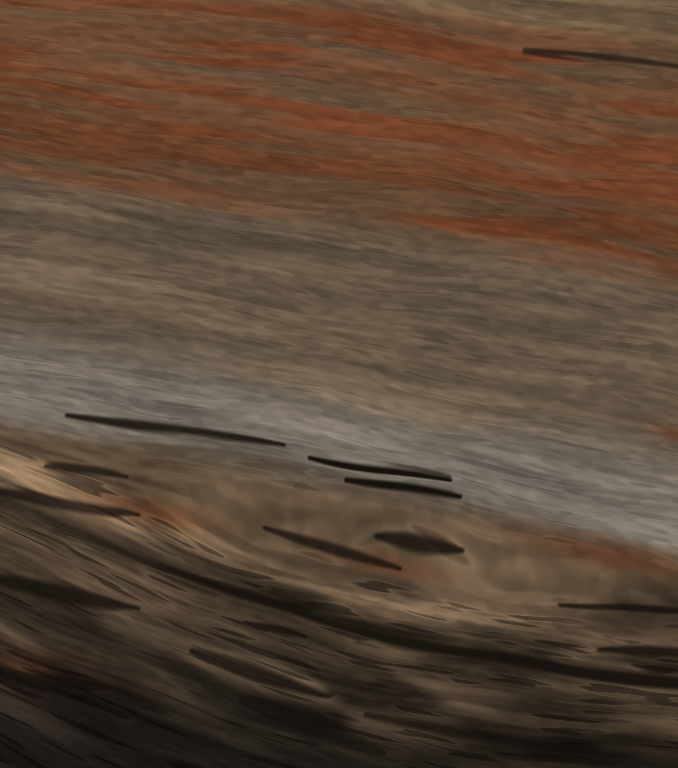
Write a WebGL 2 fragment shader that draws this texture.

```glsl
#version 300 es
precision highp float;
uniform vec2 u_resolution;
out vec4 outColor;

const vec3 TAN = vec3(0.44, 0.36, 0.27);
const vec3 ORANGE = vec3(0.43, 0.295, 0.21);
const vec3 RUST = vec3(0.39, 0.215, 0.13);
const vec3 GREY = vec3(0.405, 0.345, 0.28);
const vec3 PALE = vec3(0.475, 0.445, 0.405);
const vec3 BROWN = vec3(0.37, 0.305, 0.235);
const vec3 UMBER = vec3(0.24, 0.195, 0.15);
const vec3 CHAR = vec3(0.12, 0.11, 0.105);
const vec3 SHADOW = vec3(0.085, 0.065, 0.05);
const float GRAIN_CONTRAST = 0.55;
const float FINE_CONTRAST = 0.30;
const float RAGGED = 0.011;

float hash(vec2 c) {
  vec3 q = fract(c.xyx * vec3(0.1031, 0.1030, 0.0973));
  q += dot(q, q.yzx + 33.33);
  return fract((q.x + q.y) * q.z);
}

// Smooth cellular noise: random values blended around jittered cell points
float cells(vec2 p) {
  vec2 base = floor(p);
  float sum = 0.0, total = 0.0;
  for (int j = -1; j <= 1; j++)
    for (int i = -1; i <= 1; i++) {
      vec2 c = base + vec2(i, j);
      vec2 d = c + vec2(hash(c + 17.0), hash(c + 71.0)) - p;
      float weight = exp(-6.0 * dot(d, d));
      sum += weight * hash(c + 131.0);
      total += weight;
    }
  return sum / total;
}

// Tapered dark slit from a to b
float slit(vec2 p, vec2 a, vec2 b, float width) {
  vec2 d = b - a;
  float t = clamp(dot(p - a, d) / dot(d, d), 0.0, 1.0);
  float radius = width * (0.15 + 0.85 * sin(3.1416 * t));
  return 1.0 - smoothstep(radius * 0.35, radius + 0.004, length(p - a - d * t));
}

// Soft elongated patch following the grain
float patchAt(vec2 p, vec2 center, vec2 size) {
  vec2 d = p - center;
  d.y += 0.2 * d.x;
  d /= size;
  return exp(-dot(d, d));
}

float foldHeight(float x) {
  return 0.355 - 0.47 * x + 0.227 * x * x;
}

void main() {
  vec2 p = gl_FragCoord.xy / u_resolution.y;

  // Grain flow: straight above, bending along the fold below
  float straight = p.y + p.x * mix(0.22, 0.125, p.y);
  float bent = p.y + 0.355 - foldHeight(p.x);
  float flow = mix(bent, straight, smoothstep(0.32, 0.46, straight));
  flow += 0.004 * sin(p.x * 9.0 + flow * 14.0) + 0.002 * sin(p.x * 23.0 - flow * 31.0);
  float lower = 1.0 - smoothstep(0.38, 0.46, straight);

  float broad = cells(vec2(p.x * 3.0, flow * 24.0)) - 0.5;
  float grain = cells(vec2(p.x * 5.0 + 9.0, flow * 75.0)) - 0.5;
  float fine = cells(vec2(p.x * 17.0, flow * 210.0)) - 0.5;
  float fleck = cells(vec2(p.x * 60.0, flow * 190.0 + 40.0)) - 0.5;
  float lump = cells(vec2(p.x * 9.0, flow * 26.0 + 5.0)) - 0.5;

  // Colour bands from bottom to top
  float band = straight + 0.035 * broad + 0.02 * grain;
  vec3 color = mix(UMBER, BROWN, smoothstep(0.10, 0.38, band));
  color = mix(color, PALE, smoothstep(0.425, 0.475, band));
  color = mix(color, GREY, smoothstep(0.505, 0.61, band));
  color = mix(color, ORANGE, smoothstep(0.745, 0.81, band));
  float rustBand = smoothstep(0.775, 0.82, band) * (1.0 - smoothstep(0.84, 0.91, band));
  color = mix(color, RUST, 0.6 * rustBand);
  float upper = smoothstep(0.75, 0.82, band);
  color = mix(color, RUST, upper * 0.8 * smoothstep(0.08, 0.35, grain + 0.5 * broad));
  color = mix(color, TAN, upper * 0.6 * smoothstep(0.1, 0.4, -grain - 0.4 * broad));
  color = mix(color, TAN, smoothstep(1.035, 1.075, band));

  // Rusty stains
  float stain = patchAt(p, vec2(0.80, 0.275), vec2(0.11, 0.018));
  stain += patchAt(p, vec2(0.20, 0.333), vec2(0.08, 0.018));
  stain += patchAt(p, vec2(0.50, 0.265), vec2(0.07, 0.014));
  stain += patchAt(p, vec2(0.06, 0.115), vec2(0.10, 0.035));
  stain += patchAt(p, vec2(0.88, 0.648), vec2(0.03, 0.015));
  stain += patchAt(p, vec2(0.88, 0.435), vec2(0.03, 0.012));
  color = mix(color, RUST, 0.6 * min(stain, 1.0));

  // Charred lower left corner
  float charred = 1.0 - smoothstep(0.02, 0.30, p.y + 0.27 * p.x + 0.10 * lump);
  color = mix(color, CHAR, 0.75 * charred);

  // Grain relief
  float contrast = mix(0.7, 1.3, lower);
  color *= 1.0 + contrast * (GRAIN_CONTRAST * 0.5 * (grain + broad) + FINE_CONTRAST * fine);
  color *= 1.0 + 0.16 * fleck + lower * 0.7 * lump;
  color *= 1.0 - 0.45 * smoothstep(0.2, 0.4, fine - 0.3 * grain) * mix(0.4, 1.0, lower);

  // Main fold: lit lip above, shade beneath
  vec2 q = p + RAGGED * vec2(lump, 0.9 * grain + 0.5 * lump);
  float above = q.y - foldHeight(q.x);
  float foldWidth = 0.003 + 0.007 * smoothstep(0.15, 0.6, p.x);
  float fold = 1.0 - smoothstep(foldWidth * 0.4, foldWidth + 0.004, abs(above));
  color *= 1.0 + 0.25 * exp(-pow((above - 0.035) / 0.018, 2.0));
  color *= 1.0 - 0.35 * exp(-pow(above / 0.02, 2.0));
  float dark = fold * smoothstep(0.0, 0.28, p.x) * 0.9;

  // Slits beside the pale band
  dark = max(dark, slit(q, vec2(0.085, 0.461), vec2(0.37, 0.420), 0.007) * 0.85);
  dark = max(dark, slit(q, vec2(0.405, 0.405), vec2(0.585, 0.377), 0.005));
  dark = max(dark, slit(q, vec2(0.455, 0.375), vec2(0.60, 0.353), 0.005));
  dark = max(dark, slit(q, vec2(0.065, 0.398), vec2(0.165, 0.378), 0.004) * 0.7);
  dark = max(dark, slit(q, vec2(0.68, 0.935), vec2(0.89, 0.910), 0.004) * 0.6);
  // Hollows around the fold
  dark = max(dark, slit(q, vec2(0.49, 0.303), vec2(0.605, 0.286), 0.015) * 0.8);
  dark = max(dark, slit(q, vec2(0.345, 0.315), vec2(0.52, 0.262), 0.008) * 0.75);
  dark = max(dark, slit(q, vec2(-0.03, 0.368), vec2(0.18, 0.330), 0.009) * 0.75);
  dark = max(dark, slit(q, vec2(0.73, 0.212), vec2(0.93, 0.200), 0.004) * 0.8);
  dark = max(dark, slit(q, vec2(0.78, 0.153), vec2(0.93, 0.145), 0.009) * 0.8);
  dark = max(dark, slit(q, vec2(0.32, 0.190), vec2(0.397, 0.167), 0.004) * 0.8);
  // Deep gouges near the base
  dark = max(dark, slit(q, vec2(-0.06, 0.255), vec2(0.18, 0.207), 0.014) * 0.8);
  dark = max(dark, slit(q, vec2(0.25, 0.155), vec2(0.43, 0.095), 0.013) * 0.8);
  dark = max(dark, slit(q, vec2(-0.03, 0.125), vec2(0.13, 0.100), 0.012) * 0.7);
  dark = max(dark, slit(q, vec2(0.31, 0.090), vec2(0.50, 0.020), 0.018) * 0.6);
  dark = max(dark, slit(q, vec2(0.48, 0.070), vec2(0.77, 0.017), 0.010) * 0.7);
  color = mix(color, SHADOW, dark);

  color *= mix(0.78, 1.0, smoothstep(0.0, 0.16, p.y));
  outColor = vec4(clamp(color, 0.0, 1.0), 1.0);
}
```
